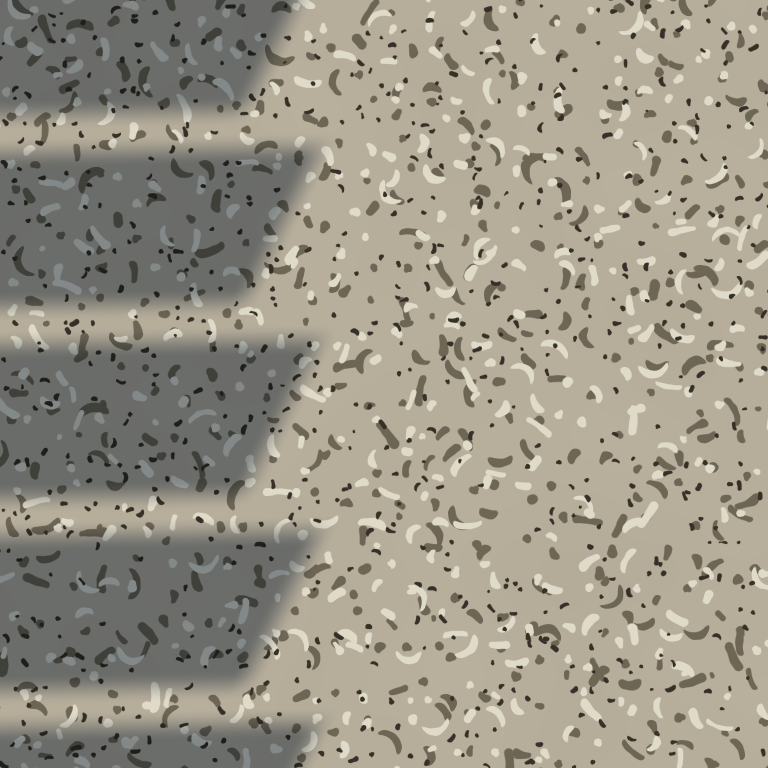
Reproduce this texture procedurally as a WebGL 1 fragment shader.

```glsl
precision highp float;
// Terrazzo slab with scattered stone chips under soft slanted slat shadows.

uniform vec2 u_resolution;

#define BASE_COLOR vec3(0.715, 0.68, 0.608)
#define PALE_CHIP vec3(0.88, 0.86, 0.79)
#define BROWN_CHIP vec3(0.43, 0.40, 0.335)
#define DARK_SPECK vec3(0.21, 0.19, 0.155)
#define SHADOW_TINT vec3(0.585, 0.625, 0.68)
#define SLAT_PERIOD 0.2495
#define SLAT_OFFSET 0.081
#define GAP_HALF 0.025
#define EDGE_SLOPE 0.5
#define PENUMBRA 0.021
#define CHIP_CELLS 24.0
#define SPECK_CELLS 42.0

vec2 hash2(vec2 p) {
  vec3 q = fract(vec3(p.xyx) * vec3(0.1031, 0.1030, 0.0973));
  q += dot(q, q.yzx + 33.33);
  return fract((q.xx + q.yz) * q.zy);
}

float gradientNoise(vec2 p) {
  vec2 i = floor(p), f = fract(p);
  vec2 u = f * f * f * (f * (f * 6.0 - 15.0) + 10.0);
  vec2 e = vec2(0.0, 1.0);
  float a = dot(hash2(i) * 2.0 - 1.0, f);
  float b = dot(hash2(i + e.yx) * 2.0 - 1.0, f - e.yx);
  float c = dot(hash2(i + e.xy) * 2.0 - 1.0, f - e.xy);
  float d = dot(hash2(i + e.yy) * 2.0 - 1.0, f - e.yy);
  return mix(mix(a, b, u.x), mix(c, d, u.x), u.y);
}

// Bent capsule whose radius tapers from one end to the other.
float chipDistance(vec2 p, float halfLength, vec2 radii, float bend) {
  p.y += bend * (p.x * p.x - 0.3 * halfLength * halfLength);
  float along = clamp(p.x / halfLength, -1.0, 1.0);
  float radius = mix(radii.x, radii.y, along * 0.5 + 0.5);
  return length(p - vec2(along * halfLength, 0.0)) - radius;
}

// Coverage of one layer of jittered chips, one candidate per cell.
float chipLayer(vec2 uv, float cells, float seed, float presence,
                float maxLength, float minRadius, float maxRadius) {
  vec2 p = uv * cells;
  vec2 home = floor(p);
  float nearest = 1.0;
  for (int j = -1; j <= 1; j++) {
    for (int i = -1; i <= 1; i++) {
      vec2 cell = home + vec2(float(i), float(j));
      vec2 place = hash2(cell + seed);
      vec2 form = hash2(cell + seed + 71.3);
      vec2 size = hash2(cell + seed + 137.7);
      vec2 traits = hash2(cell + seed + 211.9);
      vec2 local = p - cell - 0.05 - 0.9 * place;
      float angle = form.x * 6.2832;
      float c = cos(angle), s = sin(angle);
      local = vec2(c * local.x + s * local.y, c * local.y - s * local.x);
      float halfLength = 0.02 + maxLength * form.y * form.y;
      vec2 radii = mix(vec2(minRadius), vec2(maxRadius), size);
      float bend = (traits.y - 0.5) * 3.0;
      float d = chipDistance(local, halfLength, radii, bend);
      nearest = min(nearest, d + step(presence, traits.x));
    }
  }
  // Noise makes the outlines irregular.
  nearest += 0.055 * gradientNoise(p * 3.2 + seed);
  float blur = 0.8 * cells / min(u_resolution.x, u_resolution.y);
  return 1.0 - smoothstep(-blur, blur, nearest);
}

// Repeated slats with a slanted right end and blurred borders.
float slatShadow(vec2 uv) {
  float y = uv.y - SLAT_OFFSET - 0.018 * (uv.x - 0.25);
  float height = fract(y / SLAT_PERIOD) * SLAT_PERIOD;
  float inside = min(height, SLAT_PERIOD - height) - GAP_HALF;
  float edge = 0.317 + EDGE_SLOPE * (height - GAP_HALF);
  float beside = (edge - uv.x) / sqrt(1.0 + EDGE_SLOPE * EDGE_SLOPE);
  return smoothstep(-PENUMBRA, PENUMBRA, inside)
       * smoothstep(-PENUMBRA, PENUMBRA, beside);
}

void main() {
  vec2 uv = gl_FragCoord.xy / u_resolution;

  // Stone matrix and its chips
  vec3 color = BASE_COLOR * (1.0 + 0.02 * gradientNoise(uv * 6.0));
  float brown = chipLayer(uv, CHIP_CELLS, 17.0, 0.84, 0.36, 0.07, 0.16);
  float pale = chipLayer(uv, CHIP_CELLS, 523.0, 0.78, 0.36, 0.07, 0.15);
  float speck = chipLayer(uv, SPECK_CELLS, 911.0, 0.42, 0.17, 0.06, 0.14);
  color = mix(color, BROWN_CHIP, brown);
  color = mix(color, PALE_CHIP, pale);
  color = mix(color, DARK_SPECK, speck);

  // Cool shade cast over the surface
  color *= mix(vec3(1.0), SHADOW_TINT, slatShadow(uv));
  gl_FragColor = vec4(color, 1.0);
}
```
